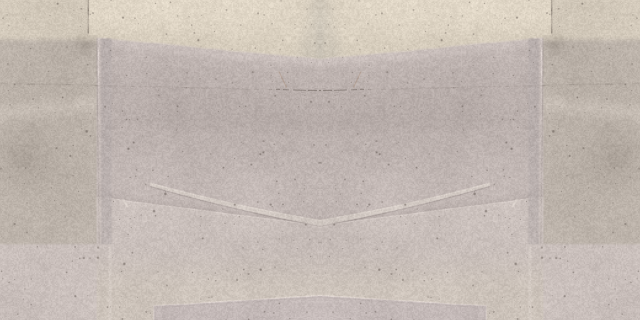
This texture is drawn by a Shadertoy shader. Its source:

```glsl
// Aged paper collage: overlapping sheets, tape and a folded strip, mirrored
// about the vertical axis. Soft masks layer the sheets, thin broken lines light
// their edges, and hashed noise adds fibre, stains and specks.

const vec3 CREAM = vec3(0.87, 0.832, 0.768);
const vec3 OUTER_TOP = vec3(0.825, 0.788, 0.73);
const vec3 OUTER = vec3(0.735, 0.699, 0.664);
const vec3 OUTER_LOW = vec3(0.79, 0.75, 0.735);
const vec3 PANEL = vec3(0.752, 0.711, 0.698);
const vec3 LOWER = vec3(0.784, 0.745, 0.728);
const vec3 BOTTOM = vec3(0.754, 0.713, 0.707);
const vec3 TAPE = vec3(0.7, 0.665, 0.66);
const vec3 LIGHT = vec3(0.87, 0.835, 0.81);
const vec3 INK = vec3(0.35, 0.31, 0.285);
const vec3 TAN = vec3(0.66, 0.53, 0.43);
const float TAPE_IN = 0.651;
const float TAPE_OUT = 0.698;
const float OUTER_END = 0.237;
const float GRAIN = 0.1;
const float MOTTLE = 0.08;

float hash(vec2 p) {
    vec3 q = fract(vec3(p.xyx) * 0.1031);
    q += dot(q, q.yzx + 33.33);
    return fract((q.x + q.y) * q.z);
}

float noise(vec2 p) {
    vec2 i = floor(p), f = fract(p);
    f = f * f * (3.0 - 2.0 * f);
    return mix(mix(hash(i), hash(i + vec2(1, 0)), f.x),
               mix(hash(i + vec2(0, 1)), hash(i + vec2(1, 1)), f.x), f.y);
}

float fbm(vec2 p) {
    float sum = 0.0, amp = 0.5;
    for (int i = 0; i < 4; i++) {
        sum += amp * noise(p);
        p = p * 2.03 + 7.1;
        amp *= 0.5;
    }
    return sum;
}

// Soft mask: 1 where d is negative
float fill(float d, float soft) { return 1.0 - smoothstep(-soft, soft, d); }

float line(float d, float width, float soft) { return fill(abs(d) - width, soft); }

float span(float v, float lo, float hi, float soft) {
    return fill(lo - v, soft) * fill(v - hi, soft);
}

float segment(vec2 p, vec2 a, vec2 b) {
    vec2 pa = p - a, ba = b - a;
    return length(pa - ba * clamp(dot(pa, ba) / dot(ba, ba), 0.0, 1.0));
}

float blob(vec2 p, vec2 c, vec2 r) {
    vec2 q = (p - c) / r;
    return exp(-dot(q, q));
}

// One jittered speck per chosen grid cell
float specks(vec2 p, float cells, float chance, float radius, float soft) {
    vec2 g = p * cells, id = floor(g);
    vec2 spot = 0.2 + 0.6 * vec2(hash(id + 3.7), hash(id + 19.3));
    float d = length(g - id - spot) / cells - radius * hash(id + 41.0);
    return step(hash(id + 71.0), chance) * fill(d, soft);
}

void mainImage(out vec4 fragColor, in vec2 fragCoord) {
    vec2 uv = fragCoord / iResolution.xy;
    vec2 p = vec2(abs(uv.x * 2.0 - 1.0), uv.y);
    float m = p.x, y = p.y, aa = 1.0 / iResolution.y;
    float wobble = 0.004 * (noise(p * 22.0) - 0.5);
    float worn = 0.3 + 0.9 * noise(p * 30.0);

    // Central panel with a dim band
    vec3 col = PANEL - 0.022 * span(y, 0.6, 0.8, 0.03);
    col -= 0.02 * blob(p, vec2(0.58, 0.6), vec2(0.14, 0.2));

    // Cream top sheet, stained along the fold
    float edge = mix(0.815, 0.882, m / 0.69) + wobble;
    float fan = fill(m - 0.02 - 0.2 * (1.0 - y), 0.04);
    vec3 cream = CREAM - 0.04 * smoothstep(0.97, 0.82, y);
    cream -= vec3(0.075, 0.065, 0.05) * fan * (0.3 + 0.7 * noise(vec2(m * 45.0, y * 7.0)));
    col += 0.03 * fill(edge - 0.025 - y, 0.012);
    col = mix(col, cream, fill(edge - y, 0.006));
    col += 0.03 * worn * line(y - edge, 0.001, aa);

    // Lower sheet with a raised, sloping top
    float lowEdge = mix(0.297, 0.38, m / TAPE_IN) + wobble * 0.6;
    col -= 0.045 * exp(-max(y - lowEdge, 0.0) / 0.01);
    vec3 low = LOWER + vec3(0.01, 0.012, -0.006) * smoothstep(0.24, 0.08, y);
    col = mix(col, low, fill(y - lowEdge, aa));
    col += 0.06 * worn * line(y - lowEdge + 0.002, 0.001, aa);

    // Bottom sheet
    float base = max(y - mix(0.076, 0.044, m / 0.52) - wobble * 0.5, m - 0.52);
    col = mix(col, BOTTOM, fill(base, aa));
    col += 0.09 * worn * line(base, 0.0015, aa) - 0.03 * line(base + 0.006, 0.001, 0.004);

    // Outer panels: pale top, cream smear, round stain, rosy foot
    vec3 side = mix(OUTER_LOW, OUTER, fill(OUTER_END + wobble - y, 0.006));
    side = mix(side, OUTER_TOP, fill(0.875 + wobble - y, 0.014));
    side += 0.055 * line(y - 0.675 + 0.1 * (m - 0.7), 0.02, 0.03);
    side -= 0.07 * blob(p, vec2(0.93, 0.53), vec2(0.07, 0.09)) * (0.3 + fbm(p * 25.0));
    col = mix(col, side, fill(TAPE_OUT - m, aa));
    col = mix(col, CREAM, span(m, TAPE_OUT, 0.724, aa) * fill(0.89 - y, aa));
    col -= 0.07 * blob(p, vec2(0.735, 0.865), vec2(0.03, 0.03));

    // Tape column and the pale seam below it
    float tall = span(y, OUTER_END, 0.88, 0.004);
    col = mix(col, TAPE, 0.65 * tall * span(m, TAPE_IN, 0.684, 0.005));
    col = mix(col, OUTER_LOW, 0.4 * tall * span(m, 0.684, TAPE_OUT, aa));
    col += 0.12 * worn * tall * line(m - 0.692 - wobble, 0.002, aa) * smoothstep(0.5, 0.85, y);
    col -= 0.1 * worn * tall * line(m - TAPE_OUT + 0.012 * (0.89 - y), 0.001, aa);
    col = mix(col, LIGHT, 0.35 * span(m, TAPE_IN, 0.661, 0.004) * fill(y - OUTER_END, aa));
    col = mix(col, INK, 0.6 * worn * line(m - 0.724, 0.0015, aa) * fill(0.895 - y, aa));

    // Thin broken crease, dotted near the middle
    float crease = y - mix(0.717, 0.74, m) - wobble * 0.5;
    float dots = mix(0.45 * noise(vec2(m * 70.0, 9.0)), step(0.4, noise(vec2(m * 150.0, 4.0))), fill(m - 0.15, 0.01));
    col = mix(col, INK, 0.65 * dots * line(crease, 0.001, aa));

    // Folded strip, bowed and tapering to its tip
    float strip = y - (0.304 + 0.175 * m + 0.098 * m * m);
    float along = fill(m - 0.531, aa), thick = mix(0.009, 0.005, m / 0.531);
    col -= 0.11 * along * line(strip + thick + 0.002, 0.001, 0.004);
    col = mix(col, LIGHT - 0.055, along * line(strip, thick, aa));
    col += 0.05 * worn * along * line(strip - thick + 0.002, 0.001, aa);

    // Small tear and tan scratch
    float tear = segment(p, vec2(0.615, 0.375), vec2(0.601, 0.355));
    col = mix(col, LIGHT, 0.7 * fill(tear - 0.003, aa));
    float scratch = segment(p, vec2(0.128, 0.775), vec2(0.105, 0.728));
    col = mix(col, TAN, 0.5 * fill(scratch - 0.001, aa));

    // Mottling, fibre grain and sparse specks
    col += MOTTLE * (fbm(p * 5.0 + 2.0) - 0.47);
    col += GRAIN * (0.7 * noise(p * 260.0) + 0.3 * noise(p * 110.0) - 0.5);
    for (float k = 0.0; k < 3.0; k++)
        col = mix(col, INK, 0.5 * specks(p + k * 3.17, 14.0 + 13.0 * k, 0.12, 0.004 - 0.001 * k, aa));
    fragColor = vec4(clamp(col, 0.0, 1.0), 1.0);
}
```
